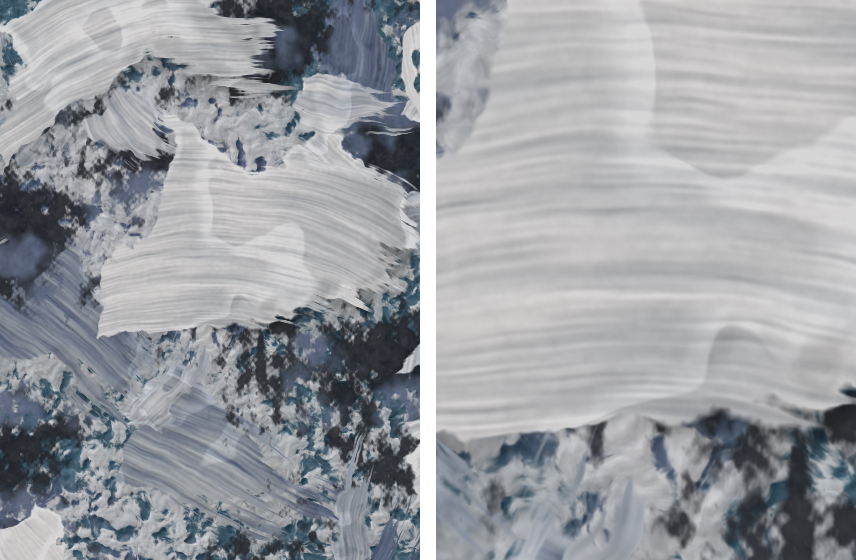
Left: the whole. Right: its middle third, enlarged.
Give the GLSL for this texture, as a WebGL 1 fragment shader.

```glsl
precision highp float;
// Thick abstract paint: a mottled blue ground, dry black scumbles over canvas weave,
// then pale palette-knife strokes with streaks, ledges, raised rims and shadows.
// Strokes are scattered on jittered grids; all texture comes from value noise.
uniform vec2 u_resolution;

const vec3 INK = vec3(0.14, 0.15, 0.17);
const vec3 SLATE = vec3(0.34, 0.38, 0.47);
const vec3 TEAL = vec3(0.25, 0.35, 0.41);
const vec3 STEEL = vec3(0.51, 0.54, 0.58);
const vec3 GREY = vec3(0.61, 0.625, 0.64);
const vec3 PALE = vec3(0.79, 0.78, 0.78);

float hash(vec2 p) {
  vec3 q = fract(p.xyx * 0.1031);
  q += dot(q, q.yzx + 33.33);
  return fract((q.x + q.y) * q.z);
}

float noise(vec2 p) {
  vec2 i = floor(p), f = fract(p);
  f = f * f * (3.0 - 2.0 * f);
  return mix(mix(hash(i), hash(i + vec2(1, 0)), f.x),
             mix(hash(i + vec2(0, 1)), hash(i + vec2(1, 1)), f.x), f.y);
}

float fbm(vec2 p) {
  float sum = 0.0, gain = 0.533;
  for (int i = 0; i < 4; i++) {
    sum += gain * noise(p);
    p = mat2(1.6, 1.2, -1.2, 1.6) * p + 17.3;
    gain *= 0.5;
  }
  return sum;
}

// Streaks stay aligned with the x axis through every octave.
float streaks(vec2 p) {
  return 0.5 * noise(p) + 0.3 * noise(p * vec2(1.5, 2.1) + 5.7)
       + 0.2 * noise(p * vec2(2.5, 4.3) + 9.1);
}

vec2 rotate(vec2 p, float angle) {
  float c = cos(angle), s = sin(angle);
  return vec2(c * p.x - s * p.y, s * p.x + c * p.y);
}

// Blue and teal underpaint broken by pale dabs with a little relief.
vec3 ground(vec2 p) {
  vec2 warped = p + 0.035 * vec2(fbm(p * 22.0), fbm(p * 22.0 + 40.0));
  vec3 color = mix(SLATE, TEAL, smoothstep(0.43, 0.57, fbm(p * 3.2 + 3.0)));
  float density = fbm(p * 5.0 + 21.0) - 0.49;
  float dab = fbm(warped * 58.0);
  float relief = dab - fbm(warped * 58.0 + vec2(-0.2, 0.25));
  color *= 0.8 + 0.4 * fbm(p * 45.0 + 8.0);
  color = mix(color, mix(GREY, PALE, fbm(p * 30.0)),
              0.9 * smoothstep(-0.09, 0.1, dab - 0.49 + 1.1 * density));
  return color + 0.45 * relief;
}

// Black paint dragged dry, catching on the weave of the canvas.
vec3 scumble(vec3 under, vec2 p) {
  float band = smoothstep(0.05, 0.3, p.y) * (1.0 - smoothstep(0.6, 0.85, p.y));
  float area = fbm(p * vec2(4.2, 5.5) + 61.0) + 0.07 * band - 0.59;
  float weave = sin(p.x * 470.0) * sin(p.y * 470.0);
  float grain = fbm(p * vec2(75.0, 48.0) + 12.0) - 0.5;
  float cover = smoothstep(-0.06, 0.1, area + 0.5 * grain + 0.025 * weave);
  vec3 paint = mix(INK, SLATE, smoothstep(0.48, 0.68, fbm(p * 11.0 + 33.0)));
  return mix(under, paint + 0.1 * grain, 0.93 * cover);
}

// One grid of knife strokes; share is the filled part, dryness breaks the tail.
vec3 knifeLayer(vec3 color, vec2 p, float scale, float share, float width,
                float dryness, vec3 shade, vec3 light, float seed) {
  vec2 grid = p * scale + seed;
  vec2 wobble = vec2(fbm(grid * 1.7), fbm(grid * 1.7 + 50.0)) - 0.5;
  vec2 rough = vec2(fbm(p * 38.0), fbm(p * 38.0 + 70.0)) - 0.5;
  float ledge = fbm(grid * 1.3 + 0.5 * wobble + 90.0) - 0.5;
  float crease = smoothstep(-0.09, 0.0, ledge) * (1.0 - smoothstep(0.0, 0.012, ledge));
  for (int j = -1; j <= 1; j++) {
    for (int i = -1; i <= 1; i++) {
      vec2 id = floor(grid) + vec2(float(i), float(j));
      if (hash(id + seed) > share) continue;
      float pick = hash(id + 13.7), turn = hash(id + 29.1);
      vec2 jitter = vec2(hash(id + 41.3), hash(id + 57.9)) - 0.5;
      vec2 offset = grid - id - 0.5 - 0.5 * jitter;
      vec2 q = rotate(offset, (turn - 0.5) * 3.0);
      q.y += (pick - 0.5) * 0.9 * q.x * q.x;
      vec2 s = q / scale + 0.04 * wobble;
      q += 0.65 * wobble + 0.035 * scale * rough;

      // Tapered slab outline, signed distance in grid units.
      vec2 size = vec2(0.42 + 0.25 * pick, width * (0.7 + 0.6 * turn));
      size.y *= 1.0 - 0.4 * q.x / size.x;
      vec2 box = abs(q) - size;
      float d = length(max(box, 0.0)) + min(max(box.x, box.y), 0.0);
      float bristle = streaks(s * vec2(9.0, 85.0) + id * 7.0);
      float tail = dryness * smoothstep(-0.3, 0.6, q.x);
      float edge = 0.0035 * scale + 0.06 * tail;
      float cover = smoothstep(edge, -edge, d + tail * (1.2 * (bristle - 0.5) + 0.1));

      // Shadow falls to the lower right; the raised rim catches light.
      float below = smoothstep(-0.2, 0.7, dot(normalize(offset + 0.001), vec2(0.5, -0.85)));
      color *= 1.0 - 0.42 * (1.0 - dryness) * below * exp(-22.0 * max(d, 0.0));
      float rim = smoothstep(-0.07, -0.02, d) * smoothstep(-0.1, 0.25, q.y);
      float groove = smoothstep(-0.14, -0.08, d) * (1.0 - smoothstep(-0.08, -0.04, d));
      float relief = bristle - streaks(s * vec2(9.0, 85.0) + id * 7.0 + vec2(0.0, 0.3));
      float tone = 0.5 + 1.1 * (bristle - 0.5) + 0.8 * (turn - 0.5) + 1.2 * wobble.x;
      vec3 paint = mix(shade, light, clamp(tone, 0.0, 1.0));
      paint += 0.17 * relief + 0.09 * crease + 0.09 * rim - 0.06 * groove * below;
      color = mix(color, paint, cover);
    }
  }
  return color;
}

void main() {
  vec2 p = gl_FragCoord.xy / u_resolution.y;
  vec3 color = ground(p);
  color = knifeLayer(color, p, 3.6, 0.4, 0.27, 0.8, SLATE, GREY, 5.0);
  color = scumble(color, p);
  color = knifeLayer(color, p, 5.5, 0.3, 0.22, 0.75, STEEL, PALE, 23.0);
  color = knifeLayer(color, p, 2.7, 0.5, 0.3, 0.3, GREY, PALE, 37.0);
  color = knifeLayer(color, p, 3.3, 0.25, 0.05, 0.35, GREY, PALE, 71.0);
  color += 0.05 * (fbm(p * 150.0) - 0.5);
  gl_FragColor = vec4(clamp(color, 0.0, 0.84), 1.0);
}
```
